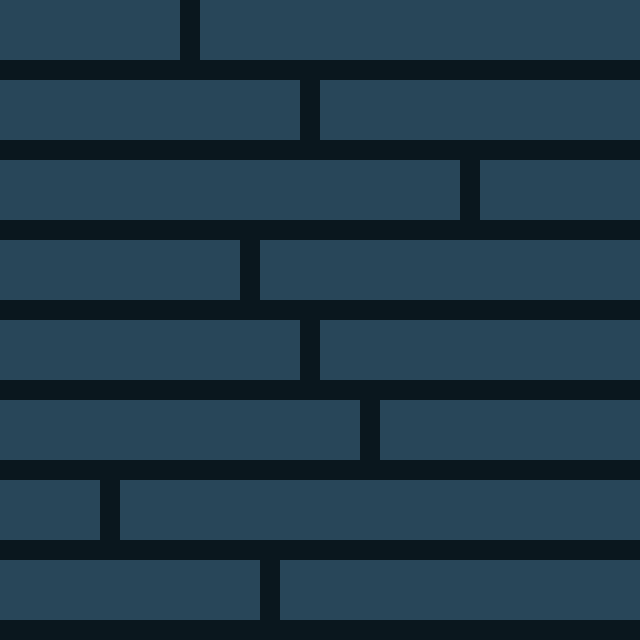
Reproduce this pattern procedurally as a Shadertoy shader.

```glsl
#define ROWS 8
#define COLUMNS 32.0
#define GAP (1.0 / 32.0)
#define BOARD_COLOR vec3(0.157, 0.273, 0.349)
#define GAP_COLOR vec3(0.039, 0.090, 0.118)

// Left edge of the joint in each row, in columns, from the bottom row up
const float JOINT_COLUMN[ROWS] = float[ROWS](13.0, 5.0, 18.0, 15.0, 12.0, 23.0, 15.0, 9.0);

// Signed distance to the nearest multiple of a period
float wrapToNearest(float position, float period) {
    return (fract(position / period + 0.5) - 0.5) * period;
}

// Pixel coverage of a repeating gap centred on each multiple of the period
float gapCoverage(float position, float period, float pixel) {
    float edgeDistance = abs(wrapToNearest(position, period)) - 0.5 * GAP;
    return clamp(0.5 - edgeDistance / pixel, 0.0, 1.0);
}

void mainImage(out vec4 fragColor, in vec2 fragCoord) {
    vec2 uv = fragCoord / iResolution.xy;
    vec2 pixel = 1.0 / iResolution.xy;
    float rowHeight = 1.0 / float(ROWS);

    // Rows meet at the centre of the horizontal gap, which wraps at the canvas edge
    float seamOffset = uv.y - 0.5 * GAP;
    int row = (int(floor(seamOffset / rowHeight)) + ROWS) % ROWS;
    float seam = gapCoverage(seamOffset, rowHeight, pixel.y);

    // One vertical joint per row
    float jointCenter = JOINT_COLUMN[row] / COLUMNS + 0.5 * GAP;
    float joint = gapCoverage(uv.x - jointCenter, 1.0, pixel.x);

    fragColor = vec4(mix(BOARD_COLOR, GAP_COLOR, max(seam, joint)), 1.0);
}
```
